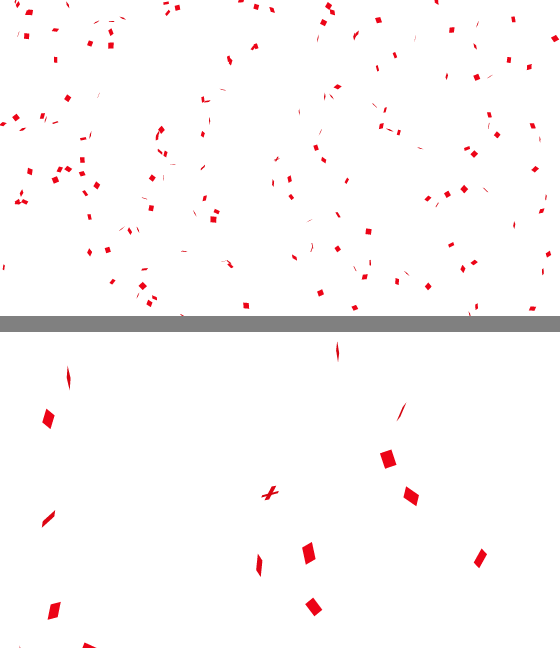
Top: the whole. Bottom: its middle third, enlarged.
Give the GLSL for this pattern, as a WebGL 2 fragment shader.

```glsl
#version 300 es
precision highp float;
// Sparse red confetti on white: small square cards, each tumbled at random.
// A card is a square squeezed along a tilt axis, which gives a parallelogram;
// its coverage of the pixel is found by a small grid of inside tests.

uniform vec2 u_resolution;
out vec4 fragColor;

const int CARD_COUNT = 165;
const int SUBSAMPLES = 4;
const float PI = 3.14159265;
const float CARD_HALF_SIDE = 0.0091;   // in canvas heights
const vec3 PAPER_WHITE = vec3(1.0);
const vec3 CARD_RED = vec3(0.925, 0.015, 0.09);
const vec3 SHADED_RED = vec3(0.82, 0.02, 0.06);

// Integer hash: four random values in 0..1 for a card and a stream
vec4 hash4(uint index, uint stream) {
    uvec4 h = uvec4(index, stream, index ^ 71u, index + stream * 37u);
    h = h * 1664525u + 1013904223u;
    h += h.yzxy * h.wxyz;
    h ^= h >> 16u;
    h += h.yzxy * h.wxyz;
    h ^= h >> 15u;
    h = h * 747796405u + 1u;
    h ^= h >> 16u;
    return vec4(h >> 8u) / 16777216.0;
}

mat2 rotation(float angle) {
    float c = cos(angle), s = sin(angle);
    return mat2(c, s, -s, c);
}

float cross2(vec2 a, vec2 b) {
    return a.x * b.y - a.y * b.x;
}

// Half edges of a square seen tilted: spin it, squeeze it, turn the squeeze axis
mat2 tiltedEdges(float halfSide, float spin, float facing, float axisAngle) {
    mat2 squeeze = mat2(facing, 0.0, 0.0, 1.0);
    return rotation(axisAngle) * squeeze * rotation(spin) * halfSide;
}

float insideParallelogram(vec2 p, mat2 edges) {
    float area = abs(cross2(edges[0], edges[1]));
    float reach = max(abs(cross2(p, edges[0])), abs(cross2(p, edges[1])));
    return step(reach, area);
}

// Share of one pixel that the parallelogram covers
float coverage(vec2 p, mat2 edges, float pixel) {
    float hits = 0.0;
    for (int y = 0; y < SUBSAMPLES; y++) {
        for (int x = 0; x < SUBSAMPLES; x++) {
            vec2 offset = (vec2(x, y) + 0.5) / float(SUBSAMPLES) - 0.5;
            hits += insideParallelogram(p + offset * pixel, edges);
        }
    }
    return hits / float(SUBSAMPLES * SUBSAMPLES);
}

// Lay one card over the colour below it
vec3 layCard(vec3 below, vec2 p, uint index, float aspect, float pixel) {
    vec4 place = hash4(index, 3u);
    vec2 offset = p - place.xy * vec2(aspect, 1.0);
    float halfSide = CARD_HALF_SIDE * mix(0.88, 1.06, place.z);
    if (length(offset) > halfSide * 1.5 + pixel) return below;

    vec4 pose = hash4(index, 11u);
    float facing = max(pose.x, 0.05);
    float axisAngle = PI * (pose.y - 0.5);
    axisAngle -= 0.25 * sin(2.0 * axisAngle);   // favours upright slivers
    mat2 edges = tiltedEdges(halfSide, PI * pose.z, facing, axisAngle);

    vec3 red = mix(SHADED_RED, CARD_RED, smoothstep(0.0, 0.5, facing));
    return mix(below, red, coverage(offset, edges, pixel));
}

void main() {
    float pixel = 1.0 / u_resolution.y;
    vec2 p = gl_FragCoord.xy * pixel;
    float aspect = u_resolution.x * pixel;

    vec3 color = PAPER_WHITE;
    for (int i = 0; i < CARD_COUNT; i++) {
        color = layCard(color, p, uint(i), aspect, pixel);
    }
    fragColor = vec4(color, 1.0);
}
```
